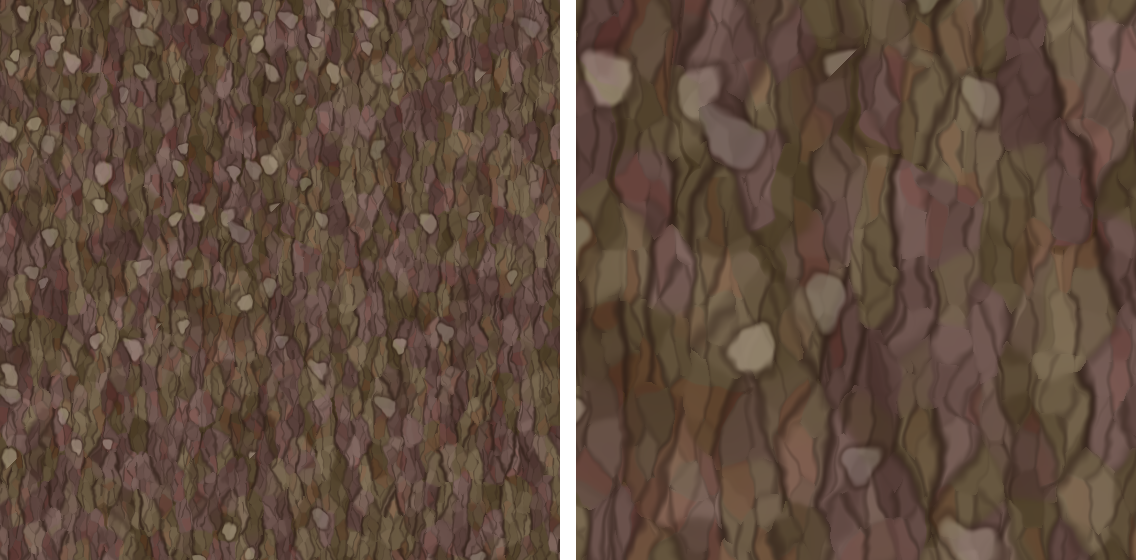
Left, the full canvas; right, a detail of the centre.
Write a three.js fragment shader that draws this texture.

```glsl
varying vec2 vUv;

const vec3 SOIL_DARK = vec3(0.275, 0.198, 0.150);
const vec3 SOIL_LIGHT = vec3(0.515, 0.430, 0.372);
const vec3 CRACK_COLOR = vec3(0.190, 0.125, 0.095);
const vec3 PEBBLE_COLOR = vec3(0.555, 0.485, 0.425);
const vec3 OLIVE_SHIFT = vec3(-0.005, 0.014, -0.024);
const vec3 MAUVE_SHIFT = vec3(0.008, -0.008, 0.022);
const vec3 RUST_SHIFT = vec3(0.020, -0.026, -0.026);

float hash(vec2 p) {
  p = fract(p * vec2(123.34, 456.21));
  p += dot(p, p + 45.32);
  return fract(p.x * p.y);
}

vec2 hash2(vec2 p) {
  return vec2(hash(p), hash(p + 17.3));
}

// Layered sines, roughly -1 to 1
float waves(vec2 p) {
  float sum = 0.0;
  float amplitude = 0.5;
  for (int i = 0; i < 4; i++) {
    sum += amplitude * sin(p.x + 1.7 * sin(p.y * 0.8)) * cos(p.y + 1.3 * sin(p.x * 0.7));
    p = mat2(1.3, 1.1, -1.1, 1.3) * p + 2.7;
    amplitude *= 0.62;
  }
  return sum;
}

// Cellular grains: x = blended tone, y = blended hue, z = crack depth
vec3 grains(vec2 p) {
  vec2 cell = floor(p);
  vec2 nearestId = cell;
  vec2 nearest = vec2(8.0);
  vec3 blend = vec3(0.0);
  for (int y = -1; y <= 1; y++) {
    for (int x = -1; x <= 1; x++) {
      vec2 id = cell + vec2(float(x), float(y));
      vec2 toSeed = id + hash2(id) - p;
      float d2 = dot(toSeed, toSeed);
      blend += exp(-17.0 * d2) * vec3(hash2(id + 5.7), 1.0);
      if (d2 < dot(nearest, nearest)) {
        nearest = toSeed;
        nearestId = id;
      }
    }
  }
  // Side borders crack most; each pair of grains has its own width
  float crack = 0.0;
  for (int y = -2; y <= 2; y++) {
    for (int x = -2; x <= 2; x++) {
      vec2 id = nearestId + vec2(float(x), float(y));
      vec2 toSeed = id + hash2(id) - p;
      vec2 across = toSeed - nearest;
      if (dot(across, across) > 0.0001) {
        vec2 normal = normalize(across);
        float border = dot(0.5 * (toSeed + nearest), normal);
        float strength = hash(id + nearestId + 3.1);
        float line = 1.0 - smoothstep(0.0, mix(0.08, 0.24, strength), border);
        crack = max(crack, line * strength * smoothstep(0.15, 0.9, abs(normal.x)));
      }
    }
  }
  return vec3(blend.xy / max(blend.z, 0.00001), crack);
}

// Scattered stones: x = cover, y = tone, z = rim shadow
vec3 pebbles(vec2 p, float density) {
  vec2 cell = floor(p);
  vec3 result = vec3(0.0, 0.5, 0.0);
  for (int y = -1; y <= 1; y++) {
    for (int x = -1; x <= 1; x++) {
      vec2 id = cell + vec2(float(x), float(y));
      vec2 shape = hash2(id + 9.2);
      vec2 q = p - id - hash2(id + 2.4);
      float angle = (shape.x - 0.5) * 1.8;
      q = mat2(cos(angle), -sin(angle), sin(angle), cos(angle)) * q;
      q /= mix(vec2(0.17, 0.24), vec2(0.29, 0.43), shape.y) * vec2(1.0, mix(0.8, 1.15, shape.x));
      float radius = length(q) + 0.12 * sin(3.0 * atan(q.y, q.x + 0.0001) + 6.3 * shape.x);
      float present = step(hash(id + 31.7), density);
      float cover = present * (1.0 - smoothstep(0.72, 1.08, radius));
      float rim = present * smoothstep(0.8, 1.05, radius) * (1.0 - smoothstep(1.05, 1.4, radius));
      if (cover > result.x) result.xy = vec2(cover, hash(id + 12.9));
      result.z = max(result.z, rim);
    }
  }
  return result;
}

void main() {
  vec2 bend = vec2(waves(vUv * vec2(62.0, 48.0)), waves(vUv.yx * 55.0 + 4.0));
  vec2 p = vUv + bend * vec2(0.0065, 0.006);

  // Grain bodies with broad patches of tone and hue
  vec3 coarse = grains(p * vec2(42.0, 21.0));
  vec3 fine = grains(p * vec2(73.0, 37.0) + 40.0);
  float patchTone = waves(vUv * 13.0 + 1.0);
  float patchHue = waves(vUv * 17.0 + 8.0);
  float tone = 0.5 + 0.62 * (coarse.x - 0.5) + 0.34 * (fine.x - 0.5) + 0.09 * patchTone;
  vec3 color = mix(SOIL_DARK, SOIL_LIGHT, clamp(tone, 0.0, 1.1));
  float hue = clamp(coarse.y + 0.28 * patchHue, 0.0, 1.0);
  color += mix(OLIVE_SHIFT, MAUVE_SHIFT, smoothstep(0.2, 0.8, hue));
  color += RUST_SHIFT * smoothstep(0.68, 0.95, fine.y);

  // Dark upright cracks
  float crack = max(coarse.z, 0.65 * fine.z);
  color = mix(color, CRACK_COLOR, 0.85 * crack);

  // Pale stones, thickest toward the upper left
  float density = mix(0.12, 0.42, smoothstep(-0.35, 0.75, vUv.y - vUv.x));
  vec3 stone = pebbles(p * 20.0, density);
  vec3 stoneColor = PEBBLE_COLOR * mix(0.82, 1.08, stone.y) + 0.05 * (fine.x - 0.5);
  stoneColor += mix(OLIVE_SHIFT, MAUVE_SHIFT, hue);
  color = mix(color, CRACK_COLOR, 0.35 * stone.z);
  color = mix(color, stoneColor, 0.85 * stone.x);

  gl_FragColor = vec4(color, 1.0);
}
```
